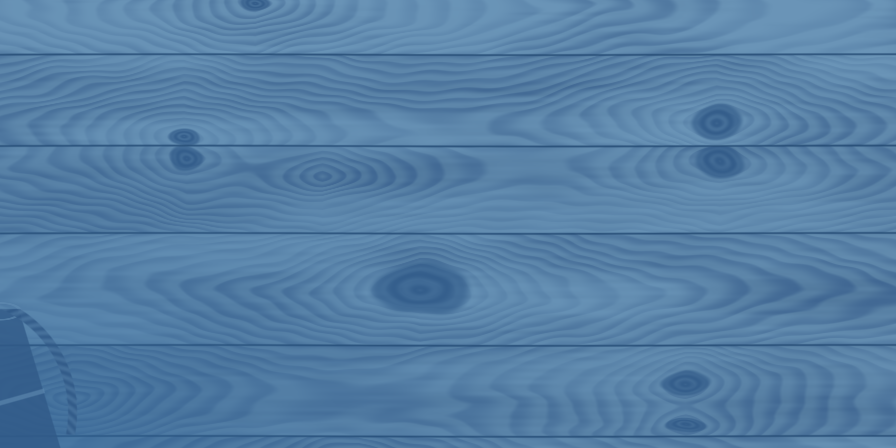
A Shadertoy shader for this texture:

```glsl
// Blue-washed horizontal pine planks with knots, and a dark pail at lower left.
// Each plank's growth rings are contours of a smooth minimum of stretched
// distances to its knots, bent by layered sines; stains add broad variation.

const vec3 PALE  = vec3(0.42, 0.585, 0.72);
const vec3 MID   = vec3(0.335, 0.49, 0.63);
const vec3 LATE  = vec3(0.23, 0.38, 0.56);
const vec3 KNOT  = vec3(0.19, 0.35, 0.53);
const vec3 SEAM  = vec3(0.14, 0.29, 0.45);
const vec3 SHADE = vec3(0.19, 0.39, 0.59);
const vec3 METAL = vec3(0.38, 0.55, 0.70);
const float RING_FREQ  = 70.0;   // growth rings per canvas height
const float RING_DEPTH = 0.80;
const float SEAM_WIDTH = 0.0020; // half width
const float BLEND      = 32.0;   // sharpness of the join between knots

// Heights of the gaps, and darkness of each plank from the bottom up
const float SEAMS[5] = float[5](0.026, 0.229, 0.479, 0.674, 0.878);
const float TONES[6] = float[6](0.45, 0.50, 0.30, 0.42, 0.25, 0.08);

// Knots: centre, radii; a zero radius only bends the grain
const int KNOT_COUNT = 11;
const vec4 KNOTS[KNOT_COUNT] = vec4[KNOT_COUNT](
    vec4(0.570, 0.987, 0.032, 0.018), vec4(0.411, 0.697, 0.034, 0.022),
    vec4(0.417, 0.650, 0.036, 0.025), vec4(1.600, 0.727, 0.056, 0.036),
    vec4(1.607, 0.633, 0.054, 0.036), vec4(0.938, 0.349, 0.106, 0.056),
    vec4(1.530, 0.150, 0.055, 0.022), vec4(1.531, 0.048, 0.046, 0.015),
    vec4(0.160, 0.120, 0.0, 0.0),     vec4(0.800, -0.03, 0.0, 0.0),
    vec4(0.720, 0.610, 0.0, 0.0));

// Stains: centre, radii
const int STAIN_COUNT = 6;
const vec4 STAINS[STAIN_COUNT] = vec4[STAIN_COUNT](
    vec4(1.10, 0.615, 0.50, 0.045), vec4(1.95, 0.34, 0.28, 0.08),
    vec4(0.10, 0.610, 0.28, 0.050), vec4(1.20, 0.805, 0.32, 0.012),
    vec4(1.75, 0.140, 0.22, 0.070), vec4(0.93, 0.420, 0.12, 0.040));

float hash(vec2 p) {
    vec3 q = fract(vec3(p.xyx) * 0.1031);
    q += dot(q, q.yzx + 33.33);
    return fract((q.x + q.y) * q.z);
}

float noise(vec2 p) {
    vec2 i = floor(p), f = fract(p);
    f = f * f * (3.0 - 2.0 * f);
    return mix(mix(hash(i), hash(i + vec2(1, 0)), f.x),
               mix(hash(i + vec2(0, 1)), hash(i + vec2(1, 1)), f.x), f.y);
}

int plankIndex(float y) {
    int n = 0;
    for (int i = 0; i < 5; i++) n += y >= SEAMS[i] ? 1 : 0;
    return n;
}

// Ring distance: oval near the knot, long arches farther along the plank
float archDistance(vec2 d) {
    float along = 0.36 * d.x / sqrt(1.0 + 16.0 * d.x * d.x);
    return length(vec2(along, d.y)) + 0.13 * abs(d.x);
}

vec3 drawPail(vec3 col, vec2 p, float px) {
    float side = p.x - 0.135 + 0.30 * p.y;
    float band = max(abs(p.y - 0.10 - 0.28 * p.x) - 0.003, side);
    float rim = abs(length((p - vec2(0.0, 0.305)) * vec2(1.0, 2.4)) - 0.045);
    col = mix(col, KNOT, 0.8 * (1.0 - smoothstep(-px, px, max(side, p.y - 0.31))));
    col = mix(col, METAL, 0.6 * (1.0 - smoothstep(0.0, 2.0 * px, min(band, rim - 0.002))));
    // Twisted handle
    vec2 h = p - vec2(-0.10, 0.08);
    float cord = length(h) - 0.262;
    float dist = max(abs(cord) - 0.010, max(p.y - 0.31, 0.03 - p.y));
    float twist = 0.5 + 0.5 * sin(70.0 * atan(h.y, h.x) + 220.0 * cord);
    return mix(col, mix(KNOT, METAL, 0.4 * twist), 0.85 * (1.0 - smoothstep(-px, px, dist)));
}

void mainImage(out vec4 fragColor, in vec2 fragCoord) {
    vec2 p = fragCoord / iResolution.y;
    float px = 1.0 / iResolution.y;
    int plank = plankIndex(p.y);
    vec2 shift = float(plank) * vec2(7.3, 3.1);

    // Slow bends of the grain
    vec2 w = p + vec2(0.0, 0.006 * sin(p.x * 9.0 + shift.x)
           + 0.003 * sin(p.x * 23.0 + p.y * 31.0) + 0.002 * sin(p.x * 51.0 - p.y * 60.0));
    w.y += 0.014 * (noise(p * vec2(7.0, 16.0) + shift) - 0.5);

    // Rings and knots belonging to this plank
    float sum = 0.0001, knot = 0.0;
    for (int i = 0; i < KNOT_COUNT; i++) {
        vec4 k = KNOTS[i];
        if (plankIndex(k.y) != plank) continue;
        sum += exp(-BLEND * archDistance(w - k.xy));
        float q = length((w - k.xy) / max(k.zw, vec2(0.0001)));
        knot = max(knot, (1.0 - smoothstep(0.8, 1.15, q)) * (0.85 + 0.15 * sin(q * 14.0)));
    }
    float rings = RING_FREQ * -log(sum) / BLEND + 0.8 * noise(w * vec2(5.0, 30.0) + shift);
    float t = fract(rings);
    float late = smoothstep(0.15, 0.75, t) * (1.0 - smoothstep(0.80, 1.0, t));

    // Broad tone: plank, stains and streaky patches
    float stain = 0.0, gap = 1.0;
    for (int i = 0; i < STAIN_COUNT; i++) {
        vec2 d = (w - STAINS[i].xy) / STAINS[i].zw;
        stain += exp(-dot(d, d));
    }
    for (int i = 0; i < 5; i++) gap = min(gap, abs(p.y - SEAMS[i] - 0.001 * sin(p.x * 4.0)));
    float fibre = noise(p * vec2(9.0, 115.0) + shift);
    float patches = smoothstep(0.2, 0.8, noise(p * vec2(2.5, 11.0) + shift));
    float tone = TONES[plank] + 0.5 * (patches - 0.4) + 0.45 * stain + 0.35 * (fibre - 0.5);
    float strength = clamp(0.25 + 0.45 * patches + 0.4 * stain, 0.0, 1.0);
    vec3 col = mix(PALE, MID, clamp(tone, 0.0, 1.25));
    col = mix(col, LATE, RING_DEPTH * strength * late * (0.7 + 0.3 * fibre));
    col = mix(col, KNOT, 0.9 * knot);

    // Gaps and blue falloff toward the lower left
    col = mix(col, SEAM, 0.85 * (1.0 - smoothstep(SEAM_WIDTH - px, SEAM_WIDTH + px, gap)));
    col = mix(col, SHADE, 0.7 * exp(-1.7 * length(p * vec2(0.9, 1.6))));
    fragColor = vec4(drawPail(col, p, px), 1.0);
}
```
